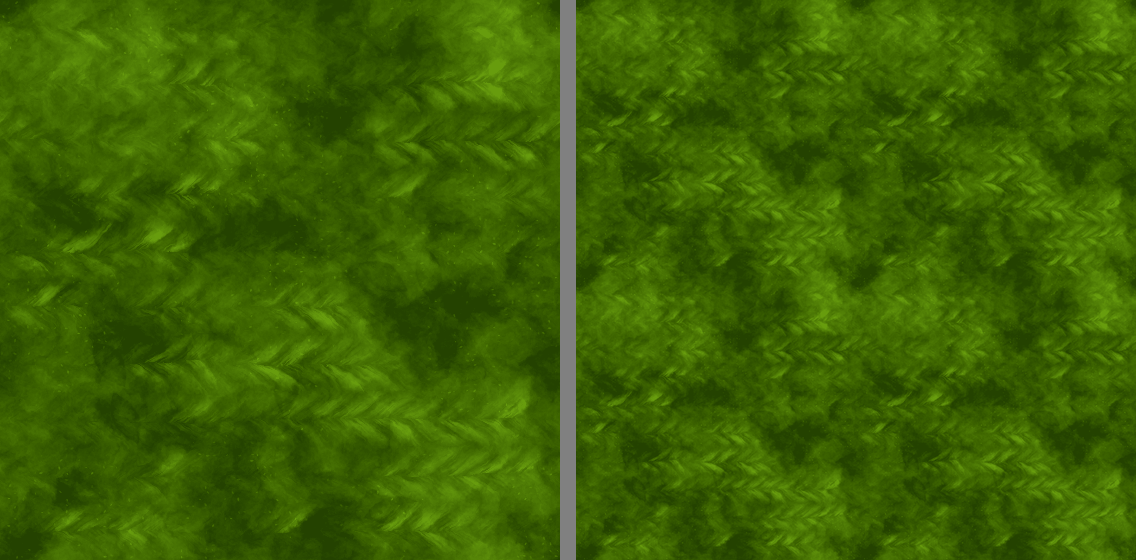
Left, the tile; right, the same tile 2 across and 2 down.
This texture is drawn by a Shadertoy shader. Its source:

```glsl
// Mossy green ground with faint braided rows of brushed tufts, specks and leaves; tiles.
#define ROWS 10.0        // braid rows per tile
#define TUFTS 17.0       // tufts along one row
#define FIBRES 9.0       // fibres across one tuft
#define LEAN 0.95        // sideways sweep of a tuft, in tufts
#define CLOUD_GAIN 6.0
#define BLOTCH_GAIN 4.2
#define BRAID_GAIN 2.0
#define FIBRE_GAIN 1.2
#define SPECK_CELLS 88.0
#define LEAVES 6
#define MID_GREEN 0.406
#define CONTRAST 0.068

float hash(vec2 p) {
    return fract(sin(dot(p, vec2(127.1, 311.7))) * 43758.5453);
}

// Value noise that wraps after "period" cells
float noise(vec2 p, vec2 period) {
    vec2 i = floor(p), f = fract(p);
    f = f * f * (3.0 - 2.0 * f);
    vec2 a = mod(i, period), b = mod(i + 1.0, period);
    return mix(mix(hash(a), hash(vec2(b.x, a.y)), f.x),
               mix(hash(vec2(a.x, b.y)), hash(b), f.x), f.y);
}

// Each octave is turned and enlarged by a whole-number matrix, so it still wraps
float fbm(vec2 uv, float cells, float seed) {
    float sum = 0.0, weight = 0.43;
    for (int k = 0; k < 6; k++) {
        sum += weight * noise(uv * cells + seed, vec2(cells));
        uv = vec2(uv.x - 2.0 * uv.y, 2.0 * uv.x + uv.y);
        weight *= 0.6;
        seed += 7.37;
    }
    return sum;
}

// Brushed tufts fanning out from the spine of each row: x = tuft light, y = fibre light
vec2 braid(vec2 uv) {
    float y = uv.y * ROWS;
    float row = mod(floor(y), ROWS);
    float h = fract(y) * 2.0 - 1.0;
    float side = step(0.0, h), v = abs(h);
    float lane = row * 2.0 + side;
    float s = uv.x * TUFTS - LEAN * (1.0 - pow(1.0 - v, 1.35))
            + hash(vec2(row, 5.0)) * TUFTS + 0.3 * side;

    vec2 wrap = vec2(TUFTS * FIBRES, ROWS * 4.0);
    vec2 strand = vec2(s * FIBRES, (lane + v) * 2.0);
    float coarse = noise(strand, wrap);
    float fine = noise(strand * 2.0 + 3.5, wrap * 2.0);
    float fibre = 0.5 * coarse + 0.5 * fine - 0.5;

    // Ragged sides and tips follow the fibres
    float ragged = s + 0.3 * fibre;
    float across = fract(ragged);
    float tip = v + 0.5 * fibre;
    float body = smoothstep(0.0, 0.7, across) * (1.0 - smoothstep(0.75, 1.0, across));
    float along = smoothstep(-0.15, 0.25, tip) * (1.0 - smoothstep(0.45, 1.1, tip));
    float power = 0.4 + 1.2 * hash(vec2(mod(floor(ragged), TUFTS), lane + 40.0));
    float ends = smoothstep(0.0, 0.15, v) * (1.0 - smoothstep(0.8, 1.0, v));
    return vec2(body * along * power - 0.28, fibre * ends);
}

// Tiny bright flecks, one at most per cell
float specks(vec2 uv) {
    vec2 p = uv * SPECK_CELLS, cell = floor(p);
    vec2 id = mod(cell, SPECK_CELLS);
    vec2 centre = 0.3 + 0.4 * vec2(hash(id + 11.0), hash(id + 23.0));
    vec2 d = p - cell - centre;
    float turn = 6.2832 * hash(id + 37.0);
    d = mat2(cos(turn), -sin(turn), sin(turn), cos(turn)) * d;
    float size = mix(0.12, 0.26, hash(id + 51.0));
    float dotMask = 1.0 - smoothstep(size * 0.4, size + 0.06, length(d * vec2(0.8, 1.4)));
    return dotMask * step(0.7, hash(id + 67.0)) * hash(id + 71.0);
}

// Faint dark leaves with a firmer rim
float leaves(vec2 uv) {
    float shade = 0.0;
    for (int k = 0; k < LEAVES; k++) {
        float id = float(k) + 1.0;
        vec2 centre = vec2(hash(vec2(id, 3.0)), hash(vec2(id, 9.0)));
        vec2 p = fract(uv - centre + 0.5) - 0.5;
        float turn = 6.2832 * hash(vec2(id, 17.0));
        p = mat2(cos(turn), -sin(turn), sin(turn), cos(turn)) * p;
        float reach = p.x / 0.05;
        float d = abs(p.y) - 0.023 * (1.0 - reach * reach);
        float inside = 1.0 - smoothstep(-0.002, 0.002, d);
        shade = max(shade, inside * (0.2 + 0.4 * smoothstep(-0.015, 0.0, d)));
    }
    return shade;
}

void mainImage(out vec4 fragColor, in vec2 fragCoord) {
    vec2 uv = fragCoord / iResolution.xy;

    // Wavering coordinates loosen the grid and fray the clumps
    vec2 waver = vec2(fbm(uv, 9.0, 1.3), fbm(uv, 9.0, 4.7)) - 0.5;
    float cloud = fbm(uv + 0.12 * waver, 6.0, 2.6) - 0.51;
    float blotch = fbm(uv + 0.08 * waver, 15.0, 8.1) - 0.51;

    // Braid shows in patches, mostly where the ground is light
    float patches = fbm(uv, 6.0, 12.4) + 0.8 * cloud;
    float visible = mix(0.25, 1.0, smoothstep(0.36, 0.62, patches));
    vec2 tuft = braid(uv + 0.025 * waver);

    float tone = CLOUD_GAIN * cloud + BLOTCH_GAIN * blotch;
    tone += visible * (BRAID_GAIN * tuft.x + FIBRE_GAIN * tuft.y);
    tone += 0.35 * (noise(uv * 256.0, vec2(256.0)) - 0.5);
    tone += 2.0 * specks(uv) * smoothstep(0.4, 0.6, fbm(uv, 7.0, 19.2));
    tone -= leaves(uv + 0.02 * waver);

    // Green ramp from deep moss to fresh grass
    float green = clamp(MID_GREEN + CONTRAST * tone, 0.26, 0.61);
    vec3 color = vec3(0.17 + 0.75 * (green - 0.30), green, 0.25 * max(green - 0.40, 0.0));
    fragColor = vec4(color, 1.0);
}
```
